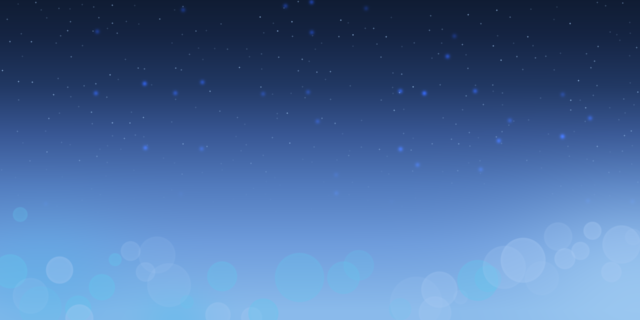
A WebGL 1 fragment shader for this background:

```glsl
precision highp float;
// Twilight sky: a navy to pale blue gradient, faint stars and soft bokeh near the ground.

#define STAR_CELL 0.040
#define STAR_RADIUS 0.0019
#define STAR_AMOUNT 0.42
#define SPARK_CELL 0.085
#define SPARK_RADIUS 0.0075
#define BOKEH_COUNT 38
#define BOKEH_MIN 0.020
#define BOKEH_MAX 0.084
#define BOKEH_ALPHA 0.24

uniform vec2 u_resolution;

float hash(vec2 p) {
  vec3 q = fract(vec3(p.xyx) * 0.1031);
  q += dot(q, q.yzx + 33.33);
  return fract((q.x + q.y) * q.z);
}

vec2 hash2(vec2 p) {
  return vec2(hash(p + 17.3), hash(p + 71.9));
}

// Position of y between two heights, from 0 to 1
float ramp(float low, float high, float y) {
  return clamp((y - low) / (high - low), 0.0, 1.0);
}

// Round falloff with separate horizontal and vertical reach
float glow(vec2 p, vec2 center, vec2 reach) {
  vec2 d = (p - center) / reach;
  return exp(-dot(d, d));
}

vec3 skyGradient(float y) {
  vec3 c = vec3(0.54, 0.73, 0.92);
  c = mix(c, vec3(0.43, 0.61, 0.86), ramp(0.03, 0.24, y));
  c = mix(c, vec3(0.32, 0.48, 0.74), ramp(0.24, 0.42, y));
  c = mix(c, vec3(0.22, 0.34, 0.58), ramp(0.42, 0.58, y));
  c = mix(c, vec3(0.13, 0.22, 0.39), ramp(0.58, 0.73, y));
  c = mix(c, vec3(0.08, 0.14, 0.26), ramp(0.73, 0.89, y));
  return mix(c, vec3(0.06, 0.11, 0.20), ramp(0.89, 1.0, y));
}

// Tiny pale stars, one candidate per cell
float stars(vec2 p, float pixel) {
  vec2 cell = floor(p / STAR_CELL);
  vec2 center = (cell + 0.12 + 0.76 * hash2(cell)) * STAR_CELL;
  float present = step(hash(cell + 5.0), STAR_AMOUNT);
  float light = mix(0.15, 0.65, pow(hash(cell + 43.0), 2.0));
  float edge = max(pixel, 0.0015);
  return present * light * (1.0 - smoothstep(STAR_RADIUS - edge, STAR_RADIUS + edge, length(p - center)));
}

// Sparse blue sparks, gathered in two vertical streams
float sparks(vec2 p) {
  vec2 cell = floor(p / SPARK_CELL);
  vec2 center = (cell + 0.25 + 0.5 * hash2(cell + 9.0)) * SPARK_CELL;
  float x = (cell.x + 0.5) * SPARK_CELL;
  float stream = exp(-pow((x - 0.58) / 0.11, 2.0)) + exp(-pow((x - 1.39) / 0.09, 2.0));
  float present = step(hash(cell + 27.0), 0.10 + 0.35 * stream);
  return present * mix(0.25, 0.8, hash(cell + 61.0)) * glow(p, center, vec2(SPARK_RADIUS));
}

// Translucent discs, reaching higher and denser at both sides
vec3 addBokeh(vec3 color, vec2 p, float pixel) {
  for (int i = 0; i < BOKEH_COUNT; i++) {
    float n = float(i);
    vec2 spot = hash2(vec2(n, 3.0));
    float t = (n + spot.x) / float(BOKEH_COUNT) * 2.0 - 1.0;
    float x = 1.0 + sign(t) * pow(abs(t), 0.75);
    float side = smoothstep(0.35, 0.85, abs(x - 1.0));
    float y = spot.y * mix(0.18, 0.35, side);
    float size = hash(vec2(n, 11.0)) * (1.0 - 0.55 * smoothstep(0.1, 0.35, y));
    float radius = mix(BOKEH_MIN, BOKEH_MAX, size);
    float d = length(p - vec2(x, y)) - radius;
    float edge = max(pixel, 0.003);
    float disc = 1.0 - smoothstep(-edge, edge, d);
    float rim = disc * smoothstep(-0.012, 0.0, d);
    float cyan = step(mix(0.35, 0.8, smoothstep(0.6, 1.7, x)), hash(vec2(n, 23.0)));
    vec3 tint = mix(vec3(0.66, 0.79, 0.95), vec3(0.38, 0.78, 0.93), cyan);
    float alpha = BOKEH_ALPHA * mix(0.5, 1.5, hash(vec2(n, 37.0)));
    color = mix(color, tint, alpha * (disc + 0.25 * rim));
  }
  return color;
}

void main() {
  vec2 p = gl_FragCoord.xy / u_resolution.y;
  p.x *= 2.0 * u_resolution.y / u_resolution.x;
  float pixel = 1.0 / u_resolution.y;
  vec3 color = skyGradient(p.y);

  // Cyan haze on the left, pale haze on the right
  color = mix(color, vec3(0.36, 0.69, 0.91), 0.55 * glow(p, vec2(0.13, 0.12), vec2(0.28, 0.20)));
  color = mix(color, vec3(0.36, 0.73, 0.92), 0.50 * glow(p, vec2(0.55, 0.0), vec2(0.13, 0.10)));
  color = mix(color, vec3(0.63, 0.80, 0.95), 0.75 * glow(p, vec2(2.0, 0.10), vec2(0.38, 0.27)));

  // Stars fade out toward the horizon
  float night = smoothstep(0.30, 0.68, p.y);
  color += vec3(0.08, 0.20, 0.62) * sparks(p) * night;
  color = mix(color, vec3(0.62, 0.77, 0.94), stars(p, pixel) * night);

  color = addBokeh(color, p, pixel);
  gl_FragColor = vec4(color, 1.0);
}
```
